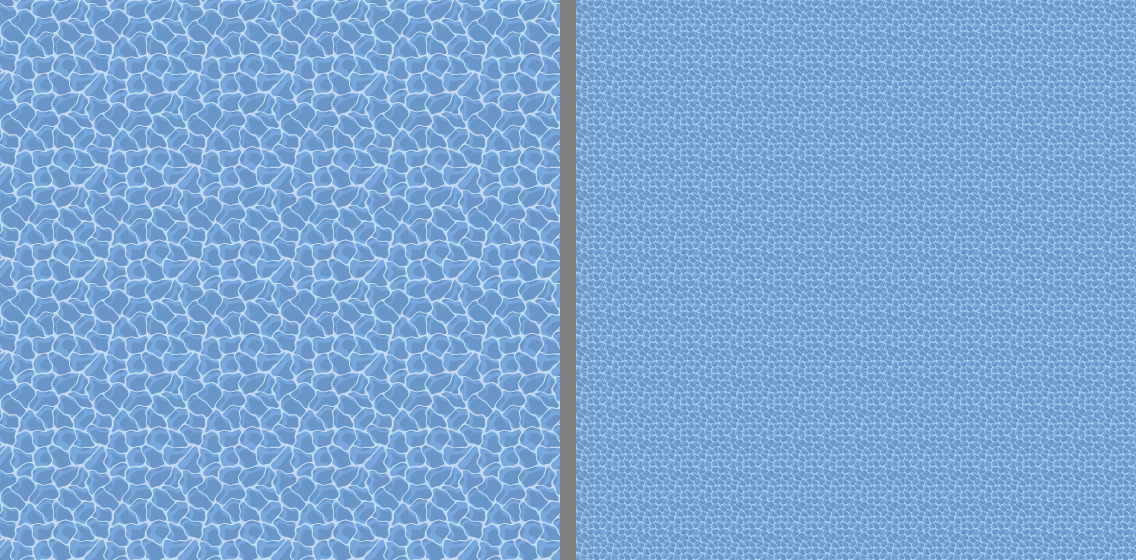
Left: one tile. Right: repeated 3 by 3.
Write a three.js fragment shader that draws this texture.

```glsl
varying vec2 vUv;

const float REPEATS = 6.0;
const float CELLS = 5.0; // cells across one repeat
const float TAU = 6.2831853;

vec2 hash2(vec2 c) {
  c = mod(c, CELLS);
  vec2 h = vec2(dot(c, vec2(127.1, 311.7)), dot(c, vec2(269.5, 183.3)));
  return fract(sin(h + 2.4) * 43758.55);
}

vec2 site(vec2 c) {
  return c + 0.1 + 0.8 * hash2(c);
}

// Bends straight cell walls; whole frequencies keep the repeat closed
vec2 ripple(vec2 p, float phase) {
  vec2 a = TAU * p / CELLS;
  vec2 slow = sin(3.0 * a.yx + vec2(1.0, 2.0) * a + phase);
  vec2 quick = sin(7.0 * a.yx - 2.0 * a + vec2(1.3, 4.1) + phase);
  return p + 0.10 * slow + 0.045 * quick;
}

// x: rounded distance to the cell wall, y: random value of the cell
vec2 cellNet(vec2 p, float sharpness) {
  vec2 base = floor(p);
  vec2 nearest = base;
  float best = 100.0;
  for (int j = -1; j <= 1; j++) {
    for (int i = -1; i <= 1; i++) {
      vec2 c = base + vec2(float(i), float(j));
      vec2 r = site(c) - p;
      float d = dot(r, r);
      if (d < best) {
        best = d;
        nearest = c;
      }
    }
  }

  // Soft minimum over all walls fills the corners
  vec2 own = site(nearest) - p;
  float sum = 0.0;
  for (int j = -2; j <= 2; j++) {
    for (int i = -2; i <= 2; i++) {
      if (i == 0 && j == 0) continue;
      vec2 r = site(nearest + vec2(float(i), float(j))) - p;
      float wall = dot(0.5 * (own + r), normalize(r - own));
      sum += exp(-sharpness * wall);
    }
  }
  return vec2(-log(sum) / sharpness, hash2(nearest + 2.0).x);
}

void main() {
  vec2 p = vUv * REPEATS * CELLS;
  float blur = 0.55 * fwidth(vUv.x) * REPEATS * CELLS;

  vec3 water = vec3(0.47, 0.66, 0.86);
  vec3 shade = vec3(0.41, 0.59, 0.78);
  vec3 glint = vec3(0.76, 0.86, 0.95);

  // Shaded pools, shifted from the light net
  vec2 pool = cellNet(ripple(p + vec2(-0.2, 0.16), 0.7), 14.0);
  float inset = mix(0.03, 0.19, pool.y);
  vec3 color = mix(water, shade, smoothstep(-blur, blur, pool.x - inset));

  // Bright net of light
  float net = cellNet(ripple(p, 0.0), 18.0).x;
  color = mix(glint, color, smoothstep(-blur, blur, net - 0.03));

  gl_FragColor = vec4(color, 1.0);
}
```
